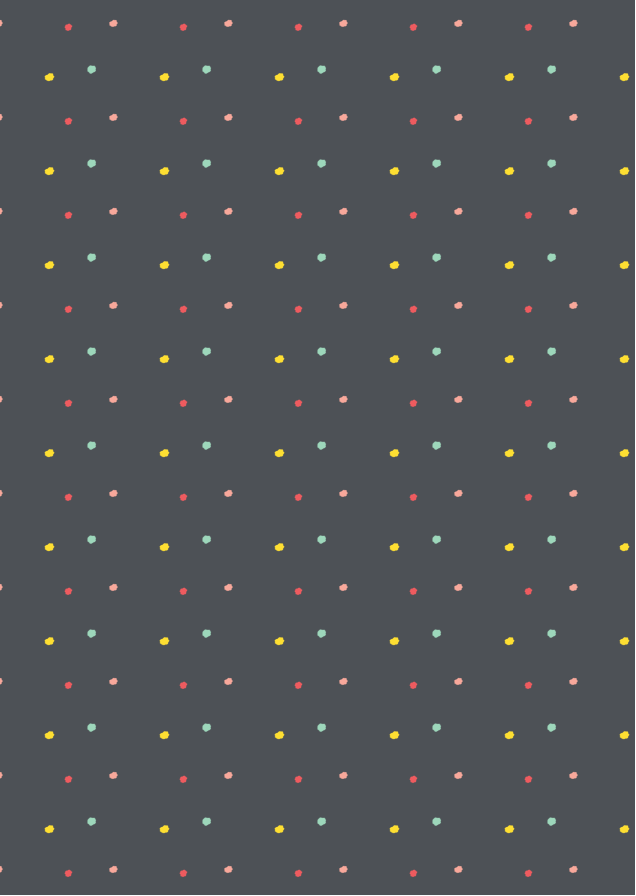
Give the GLSL for this pattern, as a WebGL 1 fragment shader.

```glsl
precision highp float;

// Sparse hand-painted dots in four colours on a slate ground.
// Each dot is a tilted ellipse with a gradient-noise outline, repeated by
// wrapping its offset on a lattice; a pale sliver trims the right and bottom.

uniform vec2 u_resolution;

// Lengths are in canvas heights, measured from the lower left.
const vec2 TILE = vec2(0.12835, 0.10492);
const float TILT = 0.42;
const float ROUGHNESS = 0.28;
const float LOBES = 1.5;
const float TRIM_WIDTH = 0.0011;

const vec3 SLATE = vec3(0.302, 0.318, 0.338);
const vec3 TRIM = vec3(1.0);
const vec3 YELLOW = vec3(0.996, 0.875, 0.196);
const vec3 MINT = vec3(0.616, 0.843, 0.733);
const vec3 RED = vec3(0.935, 0.357, 0.373);
const vec3 PINK = vec3(0.972, 0.659, 0.608);

const vec2 YELLOW_AT = vec2(0.0553, 0.0743);
const vec2 MINT_AT = vec2(0.1025, 0.0833);
const vec2 RED_AT = vec2(0.0764, 0.0253);
const vec2 PINK_AT = vec2(0.1267, 0.0294);

const vec2 YELLOW_RADII = vec2(0.0051, 0.0043);
const vec2 MINT_RADII = vec2(0.0050, 0.0043);
const vec2 RED_RADII = vec2(0.0042, 0.0037);
const vec2 PINK_RADII = vec2(0.0045, 0.0038);

vec2 gradientAt(vec2 cell) {
  float h = fract(sin(dot(cell, vec2(127.1, 311.7))) * 43758.5);
  float angle = 6.28319 * h;
  return vec2(cos(angle), sin(angle));
}

float gradientNoise(vec2 p) {
  vec2 i = floor(p);
  vec2 f = p - i;
  vec2 w = f * f * f * (f * (f * 6.0 - 15.0) + 10.0);
  vec2 e = vec2(1.0, 0.0);
  float a = dot(gradientAt(i), f);
  float b = dot(gradientAt(i + e.xy), f - e.xy);
  float c = dot(gradientAt(i + e.yx), f - e.yx);
  float d = dot(gradientAt(i + e.xx), f - e.xx);
  return mix(mix(a, b, w.x), mix(c, d, w.x), w.y);
}

// Coverage of the nearest copy of a rough dot.
float dotMask(vec2 p, vec2 centre, vec2 radii, float seed) {
  vec2 offset = p - centre;
  offset -= TILE * floor(offset / TILE + 0.5);

  float c = cos(TILT);
  float s = sin(TILT);
  vec2 q = vec2(c * offset.x + s * offset.y, c * offset.y - s * offset.x) / radii;
  float reach = length(q);
  vec2 direction = q / max(reach, 0.001);

  // Sampling noise around a circle keeps the outline closed.
  float edge = 1.0 + ROUGHNESS * gradientNoise(direction * LOBES + seed);
  float signedDistance = (reach - edge) * min(radii.x, radii.y);
  float pixel = 1.0 / u_resolution.y;
  return 1.0 - smoothstep(-0.75 * pixel, 0.75 * pixel, signedDistance);
}

// Coverage of the sliver along the right and bottom edges.
float trimMask(vec2 p) {
  float rightGap = u_resolution.x / u_resolution.y - p.x;
  float nearest = min(rightGap, p.y);
  return clamp(0.5 + (TRIM_WIDTH - nearest) * u_resolution.y, 0.0, 1.0);
}

void main() {
  vec2 p = gl_FragCoord.xy / u_resolution.y;

  vec3 color = SLATE;
  color = mix(color, YELLOW, dotMask(p, YELLOW_AT, YELLOW_RADII, 3.7));
  color = mix(color, MINT, dotMask(p, MINT_AT, MINT_RADII, 11.3));
  color = mix(color, RED, dotMask(p, RED_AT, RED_RADII, 27.4));
  color = mix(color, PINK, dotMask(p, PINK_AT, PINK_RADII, 3.7));
  color = mix(color, TRIM, trimMask(p));

  gl_FragColor = vec4(color, 1.0);
}
```
